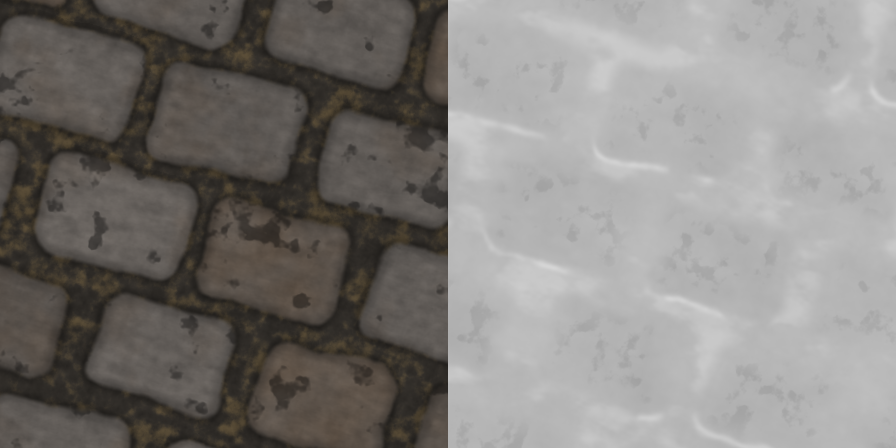
Reproduce this texture procedurally as a Shadertoy shader.

```glsl
// Slanted cobblestone paving: dim colour view on the left, pale gloss map on the right.
#define ROW_DIR vec2(0.966, 0.259)
#define CELL vec2(0.380, 0.270)
#define STONE_HALF vec2(0.166, 0.114)
#define CORNER 0.045
#define EDGE_WOBBLE 0.030
#define GREY_STONE vec3(0.375, 0.356, 0.340)
#define BROWN_STONE vec3(0.345, 0.290, 0.240)
#define DARK_SOIL vec3(0.205, 0.190, 0.172)
#define MOSS vec3(0.315, 0.270, 0.195)
#define GLOSS_BASE 0.715

float hash(vec2 p) {
    return fract(sin(dot(p, vec2(127.1, 311.7))) * 43758.5453);
}

float noise(vec2 p) {
    vec2 i = floor(p), f = fract(p);
    f = f * f * (3.0 - 2.0 * f);
    return mix(mix(hash(i), hash(i + vec2(1, 0)), f.x),
               mix(hash(i + vec2(0, 1)), hash(i + vec2(1, 1)), f.x), f.y);
}

float fbm(vec2 p) {
    float sum = 0.0, amp = 0.533;
    for (int i = 0; i < 4; i++) {
        sum += amp * noise(p);
        p = mat2(1.6, 1.2, -1.2, 1.6) * p + 7.3;
        amp *= 0.5;
    }
    return sum;
}

// Signed distance to the stone of this cell; also its id and local position
float stoneDistance(vec2 p, out vec2 id, out vec2 local) {
    p += EDGE_WOBBLE * (vec2(fbm(p * 9.0), fbm(p * 9.0 + 31.0)) - 0.5);
    vec2 g = p / CELL - vec2(0.0, 1.515);
    float row = floor(g.y + 0.5);
    g.x -= 0.44 * mod(row, 2.0) + 0.08 * (hash(vec2(row, 3.0)) - 0.5);
    id = vec2(floor(g.x + 0.5), row);
    local = (g - id) * CELL;
    vec2 jitter = vec2(hash(id + 11.3), hash(id + 27.9)) - 0.5;
    local -= jitter * vec2(0.018, 0.014);
    vec2 halfSize = STONE_HALF - vec2(0.018, 0.012) * hash(id + 5.1);
    halfSize.x += 0.10 * local.y * (hash(id + 8.7) - 0.5);
    vec2 q = abs(local) - halfSize + CORNER;
    return length(max(q, 0.0)) + min(max(q.x, q.y), 0.0) - CORNER;
}

vec3 pavingColour(vec2 p, float d, vec2 id) {
    float blotch = fbm(p * 11.0 + 4.0);
    float grain = fbm(p * 48.0);
    float streak = fbm(p * vec2(22.0, 55.0) + id * 9.0);

    // Stone faces: grey or brown, with stains, grain and pits
    float brown = smoothstep(0.55, 0.92, hash(id + 2.4));
    brown = clamp(brown + 0.9 * (blotch - 0.5), 0.0, 1.0);
    vec3 stone = mix(GREY_STONE, BROWN_STONE, brown);
    stone *= 0.93 + 0.14 * hash(id + 19.0);
    stone *= 1.0 + 0.22 * (grain - 0.5) + 0.22 * (streak - 0.5);
    float pits = smoothstep(0.66, 0.76, fbm(p * 17.0 + 50.0));
    stone *= 1.0 - 0.38 * pits;
    stone *= 1.0 - 0.20 * smoothstep(-0.030, 0.0, d);

    // Joints: damp soil, mossy crumbs and a dark rim beside each stone
    float crumbs = smoothstep(0.42, 0.72, 0.5 * grain + 0.5 * fbm(p * 20.0 + 13.0));
    vec3 joint = mix(DARK_SOIL, MOSS, crumbs);
    joint *= 0.95 + 0.5 * (grain - 0.5);
    float rim = (d - 0.005) / 0.010;
    joint *= 1.0 - 0.22 * exp(-rim * rim);

    return mix(stone, joint, smoothstep(-0.007, 0.007, d));
}

vec3 glossMap(vec2 p, float d, vec2 local) {
    float cloud = fbm(p * vec2(6.0, 10.0) + 70.0);
    float grain = fbm(p * 40.0 + 20.0);
    float gloss = GLOSS_BASE + 0.06 * (cloud - 0.5) + 0.025 * (grain - 0.5);

    // Faces are slightly duller, with soft dark specks
    float face = 1.0 - smoothstep(-0.07, 0.0, d);
    float specks = smoothstep(0.56, 0.74, fbm(p * 32.0 + 90.0));
    gloss -= face * (0.014 + 0.05 * specks);

    // Pale wisps in the joints and broken bright crests below the stones
    float patches = smoothstep(0.45, 0.72, fbm(p * vec2(9.0, 15.0) + 40.0));
    gloss += smoothstep(-0.02, 0.02, d) * (0.010 + 0.055 * patches);
    float crest = exp(-d * d / 0.00008) * smoothstep(0.05, 0.11, local.y);
    gloss += 0.09 * crest * smoothstep(0.48, 0.66, fbm(p * 7.0 + 15.0));
    return vec3(gloss);
}

void mainImage(out vec4 fragColor, in vec2 fragCoord) {
    vec2 uv = fragCoord / iResolution.xy;
    float rightHalf = step(0.5, uv.x);
    vec2 panel = vec2(2.0 * uv.x - rightHalf, 1.0 - uv.y);

    // Axes along and across the slanted rows, second axis pointing down
    vec2 p = vec2(dot(panel, ROW_DIR), dot(panel, vec2(-ROW_DIR.y, ROW_DIR.x)));
    vec2 id, local;
    float d = stoneDistance(p, id, local);
    vec3 colour = mix(pavingColour(p, d, id), glossMap(p, d, local), rightHalf);
    fragColor = vec4(colour, 1.0);
}
```
